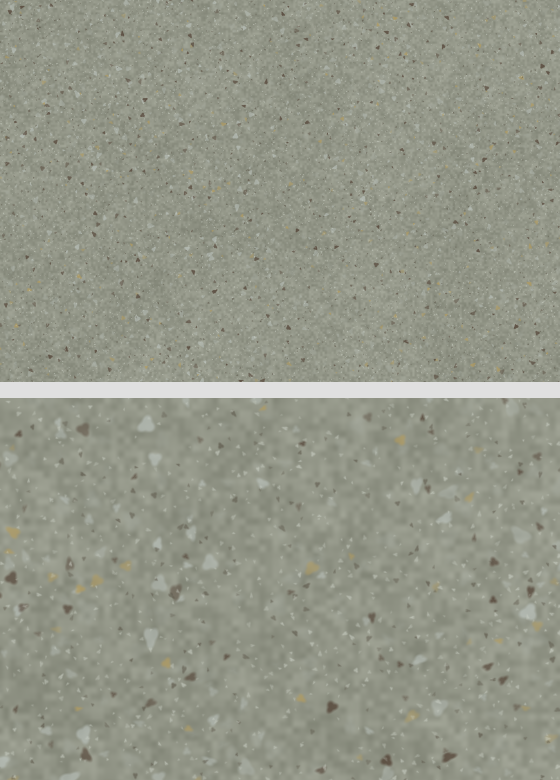
Top: the whole. Bottom: its middle third, enlarged.
Reproduce this texture procedurally as a Shadertoy shader.

```glsl
// Integer hash: four values in 0..1 per cell and layer
vec4 hash4(vec2 cell, uint layer) {
    uvec2 c = uvec2(ivec2(cell));
    uvec4 v = uvec4(c.x, c.y, layer, c.x ^ (c.y << 8)) * 1664525u + 1013904223u;
    for (int i = 0; i < 2; i++) {
        v.x += v.y * v.w;
        v.y += v.z * v.x;
        v.z += v.x * v.y;
        v.w += v.y * v.z;
        v ^= v >> 16u;
    }
    return vec4(v >> 8u) / 16777216.0;
}

float valueNoise(vec2 p, uint layer) {
    vec2 i = floor(p), f = fract(p);
    f = f * f * (3.0 - 2.0 * f);
    float bottom = mix(hash4(i, layer).x, hash4(i + vec2(1, 0), layer).x, f.x);
    float top = mix(hash4(i + vec2(0, 1), layer).x, hash4(i + vec2(1, 1), layer).x, f.x);
    return mix(bottom, top, f.y);
}

// Coverage of irregular, randomly turned chips scattered over a grid
float chips(vec2 p, float grid, float share, vec2 radii, float blur, uint layer) {
    vec2 home = floor(p * grid);
    float cover = 0.0;
    for (int y = -1; y <= 1; y++)
    for (int x = -1; x <= 1; x++) {
        vec2 cell = home + vec2(x, y);
        vec4 place = hash4(cell, layer);
        vec4 form = hash4(cell, layer + 50u);
        if (place.z > share) continue;
        vec2 d = p - (cell + place.xy) / grid;
        float angle = 6.2832 * form.x;
        d = mat2(cos(angle), -sin(angle), sin(angle), cos(angle)) * d;
        d *= vec2(1.0 - 0.25 * form.y, 1.0 + 0.35 * form.y);
        float radius = mix(radii.x, radii.y, form.z * form.z);
        float ripple = 1.0 + 0.2 * sin(3.0 * atan(d.y, d.x + 1e-6) + 6.0 * form.w);
        float edge = length(d) - radius * ripple;
        float chip = 1.0 - smoothstep(-blur, blur, edge);
        cover = max(cover, chip * mix(0.45, 1.0, place.w));
    }
    return cover;
}

void mainImage(out vec4 fragColor, in vec2 fragCoord) {
    vec2 p = fragCoord / iResolution.y;
    float pixel = 1.0 / iResolution.y;
    float sharp = max(0.0012, 0.7 * pixel);
    float soft = max(0.002, 0.8 * pixel);

    // Grey-green body with broad, medium and fine mottling
    vec3 color = vec3(0.573, 0.586, 0.530);
    color += 0.028 * (valueNoise(p * 5.0, 1u) - 0.5);
    color += 0.045 * (valueNoise(p * 55.0, 2u) - 0.5);
    color += 0.085 * (valueNoise(p * 170.0, 3u) - 0.5);

    // Milky chips, sunk to different depths and gathered in loose drifts
    float drift = mix(0.55, 1.0, smoothstep(0.3, 0.7, valueNoise(p * 4.0, 4u)));
    float haze = chips(p, 42.0, 0.4, vec2(0.003, 0.009), 0.0035, 5u);
    float milky = chips(p, 36.0, 0.33, vec2(0.0025, 0.0075), soft, 6u);
    color = mix(color, vec3(0.66, 0.68, 0.64), 0.4 * haze);
    color = mix(color, vec3(0.74, 0.77, 0.75), 0.65 * drift * milky);

    // Ochre chips
    float ochre = chips(p, 24.0, 0.32, vec2(0.002, 0.0055), soft, 7u);
    color = mix(color, vec3(0.70, 0.61, 0.37), 0.75 * ochre);

    // Brown chips and small dark specks
    float brown = chips(p, 28.0, 0.36, vec2(0.002, 0.0058), soft, 8u);
    float specks = chips(p, 60.0, 0.3, vec2(0.001, 0.0024), sharp, 9u);
    color = mix(color, vec3(0.34, 0.28, 0.23), 0.85 * brown);
    color = mix(color, vec3(0.32, 0.29, 0.24), 0.55 * specks);

    // Tiny bright glints on the surface
    float glints = chips(p, 105.0, 0.42, vec2(0.0006, 0.0019), sharp, 10u);
    color = mix(color, vec3(0.82, 0.84, 0.80), 0.55 * glints);

    fragColor = vec4(color, 1.0);
}
```
